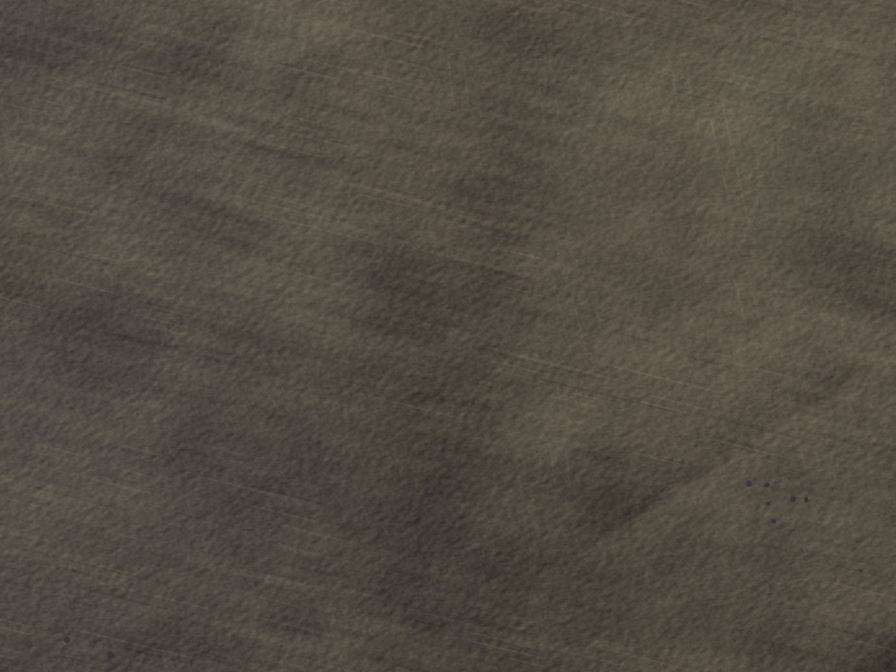
Give the GLSL for this texture, as a Shadertoy shader.

```glsl
// Worn, dim brown-grey hide: soft cloudy stains, thin brushed streaks falling
// to the right, and a paler panel below a diagonal edge. Layers of value noise
// set one tone; crisp relief, faint scratches and small ink specks finish it.

const vec3 MID_BROWN = vec3(0.333, 0.308, 0.263);
const vec3 TONE_STEP = vec3(0.046, 0.045, 0.035);  // colour change per unit tone
const vec3 COOL_TINT = vec3(-0.012, -0.004, 0.010);
const vec3 INK = vec3(0.18, 0.18, 0.20);
const float STREAK_ANGLE = -0.24;
const float EDGE_ANGLE = 0.58;
const float SCRATCH_ANGLE = -1.38;
const vec2 EDGE_POINT = vec2(0.833, 0.149);
const vec2 SPECK_CENTER = vec2(1.165, 0.255);
const float CLOUD_GAIN = 3.0;
const float STREAK_GAIN = 1.5;
const float HAIRLINE_GAIN = 0.75;
const float RELIEF_GAIN = 2.1;
const float GRAIN_GAIN = 0.75;
const int SCRATCHES = 14;
const int SPECKS = 9;

float hash(vec2 p) {
    return fract(sin(dot(p, vec2(127.1, 311.7))) * 43758.5453);
}

vec2 hash2(float n) {
    return vec2(hash(vec2(n, 3.7)), hash(vec2(n, 9.2)));
}

float noise(vec2 p) {
    vec2 i = floor(p), f = fract(p);
    f = f * f * (3.0 - 2.0 * f);
    return mix(mix(hash(i), hash(i + vec2(1, 0)), f.x),
               mix(hash(i + vec2(0, 1)), hash(i + vec2(1, 1)), f.x), f.y);
}

// Fractal noise centred on zero
float fbm(vec2 p) {
    float sum = 0.0, gain = 0.5;
    for (int i = 0; i < 5; i++) {
        sum += gain * (noise(p) - 0.5);
        p = mat2(1.6, 1.2, -1.2, 1.6) * p + 7.3;
        gain *= 0.55;
    }
    return sum;
}

// Coordinates along and across a direction
vec2 turn(vec2 p, float angle) {
    float c = cos(angle), s = sin(angle);
    return vec2(c * p.x + s * p.y, c * p.y - s * p.x);
}

// Noise stretched along x, octaves kept aligned
float streaks(vec2 q) {
    return 0.3 * (noise(q * vec2(4.0, 20.0)) - 0.5)
         + 0.4 * (noise(q * vec2(7.0, 60.0) + 11.0) - 0.5)
         + 0.45 * (noise(q * vec2(15.0, 150.0) + 23.0) - 0.5);
}

// Sparse thin bright and dark lines, broken along their length
float hairlines(vec2 q) {
    float bright = smoothstep(0.70, 0.95, noise(q * vec2(8.0, 170.0) + 61.0));
    float dark = smoothstep(0.72, 0.95, noise(q * vec2(10.0, 140.0) + 83.0));
    float patches = smoothstep(0.4, 0.75, noise(q * vec2(4.0, 9.0) + 5.0));
    return (bright - 0.8 * dark) * patches;
}

// Shaded fine bumps, lit from the upper left
float relief(vec2 p) {
    vec2 q = turn(p, 0.5) * vec2(95.0, 150.0);
    return fbm(q) - fbm(q + vec2(0.3, -0.7));
}

// Tone of the pale panel and of the stains along its edge
float panel(vec2 p, vec2 streakPos) {
    vec2 e = turn(p - EDGE_POINT, EDGE_ANGLE);
    float wobble = 0.02 * (noise(e * 14.0) - 0.5) + 0.012 * (noise(e * 60.0) - 0.5);
    float above = smoothstep(-0.009, 0.009, e.y + wobble);
    float along = smoothstep(-0.2, 0.12, e.x);
    float stain = smoothstep(0.35, 0.75, noise(streakPos * vec2(5.0, 14.0) + 4.0));
    float shade = above * exp(-8.0 * max(e.y, 0.0)) * (0.25 + 0.9 * stain);
    float corner = smoothstep(-0.34, -0.38, e.y + wobble) * smoothstep(0.18, 0.3, e.x);
    return along * (0.4 * (1.0 - above) - shade) - 1.3 * corner;
}

// Faint double lines, steep or parallel to the panel edge
float scratches(vec2 p) {
    float sum = 0.0;
    for (int i = 0; i < SCRATCHES; i++) {
        float n = float(i);
        vec2 center = vec2(0.5, 0.1) + vec2(0.83, 0.85) * hash2(n + 1.0);
        float angle = i % 3 == 0 ? EDGE_ANGLE : SCRATCH_ANGLE;
        vec2 q = turn(p - center, angle + 0.15 * (hash(vec2(n, 5.0)) - 0.5));
        float reach = 0.05 + 0.09 * hash(vec2(n, 6.0));
        float fade = smoothstep(reach, 0.4 * reach, abs(q.x));
        float line = smoothstep(0.0032, 0.0004, abs(abs(q.y) - 0.011));
        sum += line * fade * noise(vec2(q.x * 50.0, n));
    }
    return sum;
}

// Cover of the small ink specks; the last few lie near the lower left
float specks(vec2 p) {
    float cover = 0.0;
    for (int i = 0; i < SPECKS; i++) {
        vec2 jitter = hash2(float(i) + 40.0) - 0.5;
        vec2 center = i < 6 ? SPECK_CENTER + jitter * vec2(0.11, 0.07)
                            : vec2(0.2, 0.04) + jitter * vec2(0.25, 0.04);
        float size = 0.003 + 0.004 * hash(vec2(float(i), 8.0));
        float d = length(p - center) + 0.006 * (noise(p * 130.0) - 0.5);
        cover = max(cover, smoothstep(size, 0.3 * size, d));
    }
    return cover;
}

void mainImage(out vec4 fragColor, in vec2 fragCoord) {
    vec2 p = fragCoord / iResolution.y;
    vec2 uv = fragCoord / iResolution.xy;
    vec2 s = turn(p, STREAK_ANGLE);

    // Stains, streaks and grain
    float tone = CLOUD_GAIN * fbm(s * vec2(4.0, 5.5) + 2.0);
    tone += 1.1 * fbm(turn(p, EDGE_ANGLE) * vec2(12.0, 24.0));
    tone += STREAK_GAIN * streaks(s) * (0.4 + noise(p * 4.0 + 31.0));
    tone += HAIRLINE_GAIN * hairlines(s);
    tone += RELIEF_GAIN * relief(p) + GRAIN_GAIN * (noise(p * 260.0) - 0.5);
    tone += panel(p, s) + 0.75 * scratches(p);

    // Broad light: brighter at the top, dim in the corners and low centre
    vec2 c = uv - 0.5, low = uv - vec2(0.48, 0.28);
    tone += 0.2 + 0.65 * c.y - 6.0 * dot(c * c, c * c);
    tone -= 0.5 * exp(-9.0 * dot(low, low));

    float cool = smoothstep(0.75, 0.0, uv.x) * (0.7 + fbm(p * 3.0 + 17.0));
    vec3 color = MID_BROWN + TONE_STEP * tone + COOL_TINT * cool;
    color.r += 0.012 * fbm(p * 6.0 + 51.0);
    color = mix(color, INK, 0.75 * specks(p));
    fragColor = vec4(color, 1.0);
}
```
